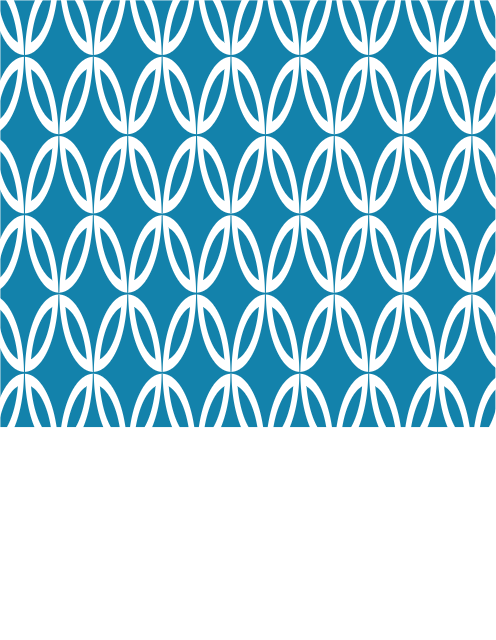
Give the GLSL for this pattern, as a WebGL 2 fragment shader.

```glsl
#version 300 es
precision highp float;

uniform vec2 u_resolution;
out vec4 fragColor;

// Colours
const vec3 WHITE = vec3(1.0);
const vec3 TEAL = vec3(0.075, 0.51, 0.67);

// Lattice, in fractions of the canvas
const vec2 CELL_SIZE = vec2(0.0694, 0.1238);     // one leaf per cell
const vec2 LATTICE_ORIGIN = vec2(0.0493, 0.4175); // a point where leaves meet

// Ellipse radii, in cells
const vec2 OUTER_RADIUS = vec2(0.985, 0.988);
const vec2 INNER_RADIUS = vec2(0.825, 0.852);

// Patterned panel, in fractions of the canvas
const vec2 PANEL_MIN = vec2(0.0008, 0.3327);
const vec2 PANEL_MAX = vec2(0.9988, 0.9994);

// Approximate signed distance to an ellipse centred on the origin
float ellipseDistance(vec2 p, vec2 radius) {
    float k = length(p / radius);
    float slope = length(p / (radius * radius));
    return k * (k - 1.0) / max(slope, 1e-6);
}

// Lens where the ellipses on two opposite cell corners overlap
float leafDistance(vec2 cell, vec2 radius, vec2 cellPixels) {
    vec2 radiusPixels = radius * cellPixels;
    float lower = ellipseDistance((cell - vec2(1.0, 0.0)) * cellPixels, radiusPixels);
    float upper = ellipseDistance((cell - vec2(0.0, 1.0)) * cellPixels, radiusPixels);
    return max(lower, upper);
}

// One-pixel antialiased coverage
float coverage(float distancePixels) {
    return clamp(0.5 - distancePixels, 0.0, 1.0);
}

void main() {
    vec2 uv = gl_FragCoord.xy / u_resolution;
    vec2 lattice = (uv - LATTICE_ORIGIN) / CELL_SIZE;
    vec2 cellPixels = CELL_SIZE * u_resolution;

    // Mirror alternate cells in a checkerboard
    vec2 cellId = floor(lattice);
    vec2 cell = lattice - cellId;
    if (mod(cellId.x + cellId.y, 2.0) > 0.5) cell.x = 1.0 - cell.x;

    // White leaf outline with an open centre
    float leaf = coverage(leafDistance(cell, OUTER_RADIUS, cellPixels));
    float hole = coverage(leafDistance(cell, INNER_RADIUS, cellPixels));
    vec3 pattern = mix(TEAL, WHITE, leaf * (1.0 - hole));

    // Blank margin around the panel
    vec2 outside = max(PANEL_MIN - uv, uv - PANEL_MAX) * u_resolution;
    float panel = coverage(outside.x) * coverage(outside.y);

    fragColor = vec4(mix(WHITE, pattern, panel), 1.0);
}
```
